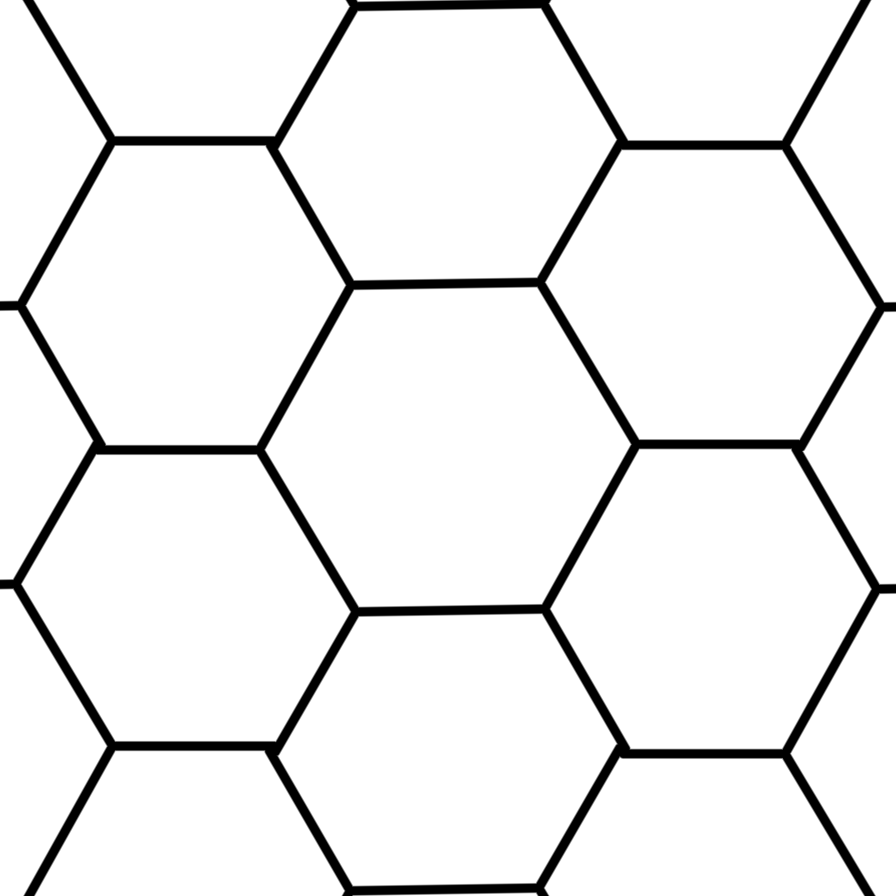
This pattern is drawn by a WebGL 1 fragment shader. Its source:

```glsl
precision highp float;

uniform vec2 u_resolution;

#define CENTER vec2(0.5, 0.501)
#define PERIOD 0.677
#define HEX_RADIUS 0.2105
#define TWIST 0.015
#define STROKE_WIDTH 0.0104
#define SOFTNESS 0.0013
#define WOBBLE 0.0018
#define INK vec3(0.0)
#define PAPER vec3(1.0)

const float SIXTH_TURN = 1.04719755;

vec2 hash22(vec2 p) {
    vec3 q = fract(p.xyx * vec3(0.1031, 0.1030, 0.0973));
    q += dot(q, q.yzx + 33.33);
    return fract((q.xx + q.yz) * q.zy);
}

vec2 polar(float angle) {
    return vec2(cos(angle), sin(angle));
}

float segmentDistance(vec2 p, vec2 a, vec2 b) {
    vec2 pa = p - a;
    vec2 ba = b - a;
    return length(pa - ba * clamp(dot(pa, ba) / dot(ba, ba), 0.0, 1.0));
}

// One large hexagon, slightly twisted, with a straight spoke at each corner
float motifDistance(vec2 p) {
    float spokeLength = PERIOD / sqrt(3.0) - HEX_RADIUS;
    float nearest = 1e3;
    for (int k = 0; k < 6; k++) {
        float angle = float(k) * SIXTH_TURN;
        vec2 corner = HEX_RADIUS * polar(angle + TWIST);
        vec2 nextCorner = HEX_RADIUS * polar(angle + SIXTH_TURN + TWIST);
        vec2 spokeEnd = corner + spokeLength * polar(angle);
        nearest = min(nearest, segmentDistance(p, corner, nextCorner));
        nearest = min(nearest, segmentDistance(p, corner, spokeEnd));
    }
    return nearest;
}

void main() {
    vec2 p = gl_FragCoord.xy / u_resolution.y - CENTER;
    float nearest = 1e3;

    // Triangular lattice of motifs; spokes of three neighbours meet between them
    for (int i = -1; i <= 1; i++) {
        for (int j = -1; j <= 1; j++) {
            vec2 cell = vec2(float(i), float(j));
            vec2 origin = PERIOD * vec2(cell.x * sqrt(0.75), cell.x * 0.5 + cell.y);
            vec2 offset = WOBBLE * (2.0 * hash22(cell + 7.0) - 1.0);
            nearest = min(nearest, motifDistance(p - origin - offset * min(1.0, dot(cell, cell))));
        }
    }

    // Soft-edged round strokes
    float blur = max(SOFTNESS, 0.7 / u_resolution.y);
    float ink = 1.0 - smoothstep(-blur, blur, nearest - 0.5 * STROKE_WIDTH);
    gl_FragColor = vec4(mix(PAPER, INK, ink), 1.0);
}
```
